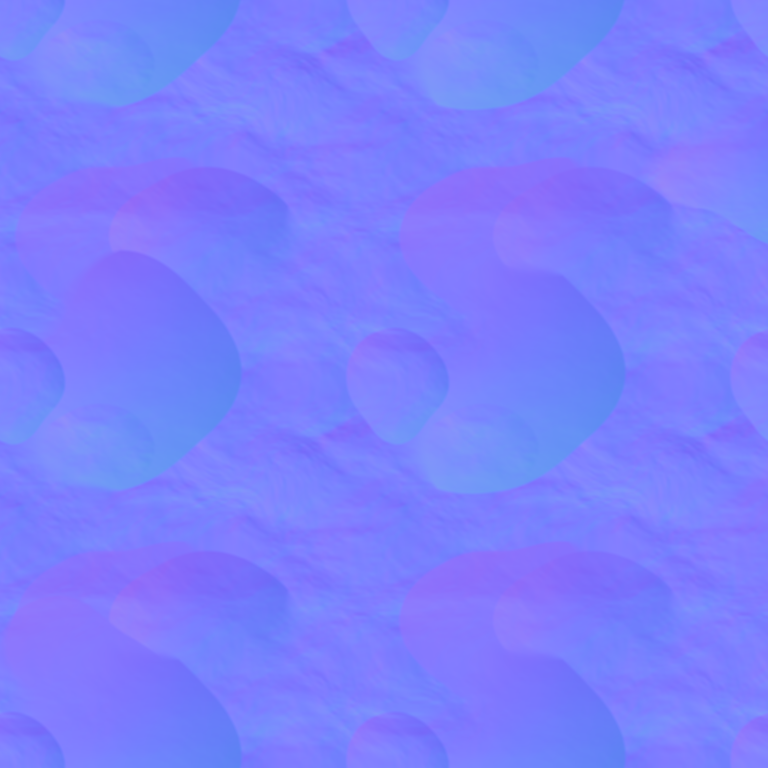
Write a Shadertoy shader that draws this texture map.

```glsl
// Tangent-space normal map of smooth worn stones set in rough rock, repeated two by two
#define REPEATS 2.0
#define EDGE 0.008
#define GRAIN 0.05
#define GRAIN_GAIN 0.84
#define GRAIN_STEP 0.004
#define WARP 0.06
#define SHEAR 0.3
#define GROUND_TILT vec2(-0.028, 0.0)
#define BLUE_FALLOFF 2.6
#define TAU 6.2831853

float hash(vec2 p) {
    vec3 v = fract(p.xyx * 0.1031);
    v += dot(v, v.yzx + 33.33);
    return fract((v.x + v.y) * v.z);
}

// Value noise that wraps after 'period' lattice cells
float noise(vec2 p, vec2 period) {
    vec2 i = floor(p), f = p - i;
    f = f * f * f * (f * (f * 6.0 - 15.0) + 10.0);
    vec2 a = mod(i, period), b = mod(i + 1.0, period);
    return mix(mix(hash(a), hash(vec2(b.x, a.y)), f.x),
               mix(hash(vec2(a.x, b.y)), hash(b), f.x), f.y);
}

// Rock height: steepness drops by GRAIN_GAIN with every octave
float rockHeight(vec2 p) {
    vec2 w = vec2(6.0, 7.0);
    p += WARP * (vec2(noise(p * w, w), noise(p * w + 2.5, w)) - 0.5);
    vec2 freq = vec2(4.0, 5.0);
    float height = 0.0, steepness = GRAIN;
    for (int i = 0; i < 5; i++) {
        height += steepness * noise(p * freq + float(i) * 1.37, freq) / freq.x;
        freq *= 2.0;
        steepness *= GRAIN_GAIN;
    }
    return height;
}

vec2 rockSlope(vec2 p) {
    vec2 e = vec2(GRAIN_STEP, 0.0);
    return vec2(rockHeight(p + e.xy) - rockHeight(p - e.xy),
                rockHeight(p + e.yx) - rockHeight(p - e.yx)) / (2.0 * GRAIN_STEP);
}

// Rounded outline through eight radii, counter-clockwise from the right
float outline(vec2 q, vec4 a, vec4 b) {
    float r[8] = float[8](a.x, a.y, a.z, a.w, b.x, b.y, b.z, b.w);
    float t = fract(atan(q.y, q.x + 1e-6) / TAU) * 8.0, f = fract(t);
    int i = int(t);
    float r0 = r[(i + 7) & 7], r1 = r[i & 7], r2 = r[(i + 1) & 7], r3 = r[(i + 2) & 7];
    return r1 + 0.5 * f * (r2 - r0 + f * (2.0 * r0 - 5.0 * r1 + 4.0 * r2 - r3
              + f * (3.0 * (r1 - r2) + r3 - r0)));
}

// Lay a domed stone over the surface (xy: slope, z: roughness).
// 'fade' points to the side that melts into the rock; its length is the width.
void addStone(inout vec3 surface, vec2 q, vec4 a, vec4 b, vec2 fade,
              vec2 tilt, float curve, float rough, float strength) {
    float d = length(q) - outline(q, a, b);
    float edge = EDGE * 0.5 + 0.7 * REPEATS / iResolution.y;
    float soft = edge + max(dot(q / max(length(q), 1e-4), fade), 0.0);
    float mask = strength * (1.0 - smoothstep(-soft, edge, d));
    vec2 slope = tilt - curve * q + vec2(SHEAR * q.y, 0.0);
    surface = mix(surface, vec3(slope, rough), mask);
}

vec2 wrap(vec2 q) { return fract(q + 0.5) - 0.5; }

void mainImage(out vec4 fragColor, in vec2 fragCoord) {
    vec2 p = fragCoord / iResolution.xy * REPEATS;
    float column = step(1.0, p.x);
    vec3 surface = vec3(GROUND_TILT, 1.0);

    // Single ridges that break the repeat on the right side
    addStone(surface, p - vec2(1.927, 1.544), vec4(0.35, 0.24, 0.15, 0.18),
             vec4(0.26, 0.125, 0.138, 0.26), vec2(-0.06, 0.08),
             vec2(-0.03, 0.04), 1.0, 0.4, 0.9);
    addStone(surface, p - vec2(2.06, 0.59), vec4(0.14, 0.2, 0.27, 0.2),
             vec4(0.14, 0.19, 0.27, 0.2), vec2(0.0, 0.08),
             vec2(0.02, -0.05), 0.1, 0.7, 0.6);

    // Upper slab and the dune across it
    addStone(surface, wrap(p - vec2(0.34, 0.388)), vec4(0.38, 0.27, 0.18, 0.225),
             vec4(0.3, 0.25, 0.26, 0.28), vec2(0.2, -0.14),
             vec2(0.035, -0.07), 0.22, 0.32, mix(0.75, 0.95, column));
    addStone(surface, wrap(p - vec2(0.534, 0.388)), vec4(0.25, 0.195, 0.177, 0.188),
             vec4(0.25, 0.2, 0.22, 0.24), vec2(0.07, -0.2),
             vec2(-0.04, -0.03), 0.85, 0.5, mix(0.95, 0.7, column));

    // Single shoulder at the lower left
    addStone(surface, p - vec2(0.156, 0.203), vec4(0.3, 0.22, 0.245, 0.22),
             vec4(0.15, 0.18, 0.2, 0.25), vec2(-0.09, -0.05),
             vec2(0.04, -0.03), 0.3, 0.22, 0.95);

    // Large smooth boulder: one repeat keeps a crisp peak, the others melt upward
    vec2 boulder = p - vec2(0.3125, 0.023);
    vec2 id = floor(boulder + 0.5);
    float melt = max(id.x, 1.0 - id.y);
    addStone(surface, wrap(boulder), vec4(0.316, 0.292, 0.325, 0.275),
             vec4(0.28, 0.35, 0.3, 0.268), mix(vec2(-0.13, 0.0), vec2(-0.22, 0.13), clamp(melt, 0.0, 1.0)),
             vec2(-0.07, 0.03), 0.63, 0.2, 0.97);

    // Lobe at the foot of the boulder
    addStone(surface, wrap(p - vec2(0.26, 0.828)), vec4(0.143, 0.128, 0.12, 0.13),
             vec4(0.17, 0.15, 0.11, 0.12), vec2(-0.05, -0.09),
             vec2(-0.075, 0.11), 1.05, 0.7, mix(0.9, 0.75, column));

    // Small egg-shaped stone
    addStone(surface, wrap(p - vec2(0.034, 0.995)), vec4(0.135, 0.137, 0.15, 0.148),
             vec4(0.13, 0.12, 0.152, 0.119), vec2(0.0),
             vec2(-0.05, 0.02), 1.35, 0.75, 0.97);

    // Encode the slope as colour; steep parts lose a little extra blue
    vec2 slope = surface.xy + rockSlope(p) * surface.z;
    vec3 normal = normalize(vec3(slope, 1.0));
    normal.z = pow(normal.z, BLUE_FALLOFF);
    fragColor = vec4(0.5 + 0.5 * normal, 1.0);
}
```
